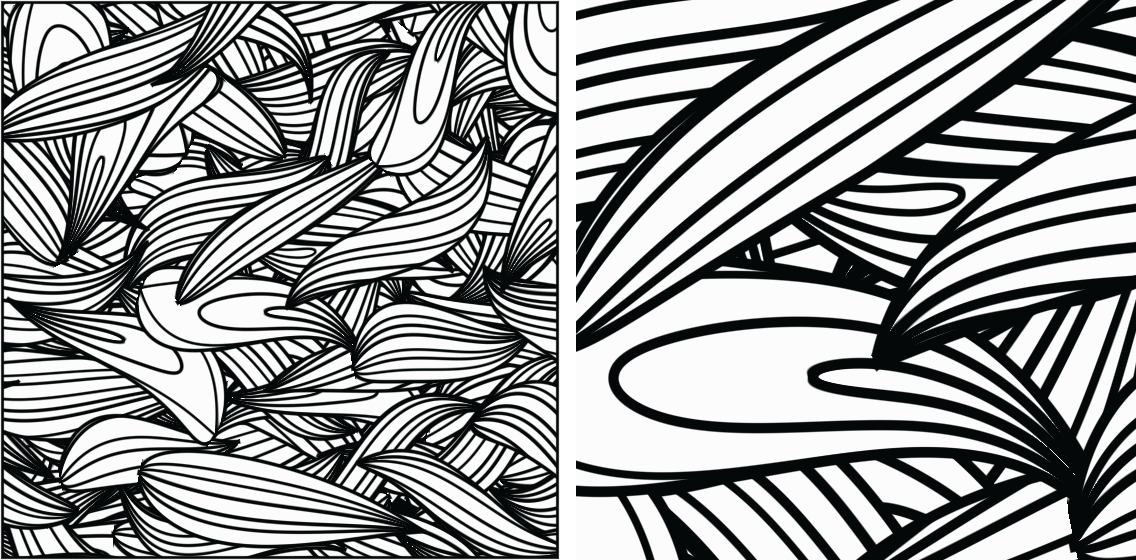
Left: the whole. Right: its middle third, enlarged.
This pattern is drawn by a Shadertoy shader. Its source:

```glsl
// Hand-inked ornament of overlapping hair-like locks, each filled with strands
// that converge at the tips. Jittered grids of curved leaf shapes are layered
// front to back, and lines are drawn from distance estimates.

const vec3 INK = vec3(0.02, 0.03, 0.03);
const vec3 PAPER = vec3(0.99);
const int LAYERS = 11;
const float CELL = 0.28;        // grid spacing of the locks
const float LINE_HALF = 0.0029; // half thickness of a strand line
const float OUTLINE = 0.0038;   // dark rim around each lock

struct Lock {
    vec2 center;
    float angle, halfLength, halfWidth;
    float bow, sway;            // C-shaped and S-shaped bending
    float skew;                 // moves the widest part along the lock
    float strands, twist;
    bool nested;                // strands loop around the blunt end
};

vec4 hash4(vec3 p) {
    vec4 q = fract(p.xyzx * vec4(0.1031, 0.1030, 0.0973, 0.1099));
    q += dot(q, q.wzxy + 33.33);
    return fract((q.xxyz + q.yzzw) * q.zywx);
}

vec2 rotate(vec2 p, float a) {
    float c = cos(a), s = sin(a);
    return vec2(c * p.x + s * p.y, c * p.y - s * p.x);
}

Lock makeLock(vec2 cell, vec2 shift, float layer) {
    vec3 seed = vec3(cell + 40.0, layer * 7.0 + 3.0);
    vec4 place = hash4(seed);
    vec4 shape = hash4(seed + 71.3);
    vec4 style = hash4(seed + 153.7);
    float depth = layer / float(LAYERS);

    Lock k;
    k.center = (cell + mix(vec2(0.15), vec2(0.85), place.xy)) * CELL - shift;
    // Calm, level locks below; steeper ones above
    float spread = mix(1.1, 3.0, clamp(k.center.y, 0.0, 1.0));
    k.angle = (place.z - 0.5) * spread + (style.w > 0.5 ? 3.14159 : 0.0);
    k.halfLength = mix(0.16, 0.265, place.w);
    k.halfWidth = mix(0.040, 0.078, shape.x);
    k.bow = (shape.y - 0.5) * 0.13;
    k.sway = (shape.z - 0.5) * 0.20;
    k.nested = style.x < 0.2;
    k.skew = k.nested ? -0.40 : (shape.w - 0.5) * 0.7;
    float spacing = mix(0.0195, 0.027, style.y) * mix(1.0, 0.84, depth);
    k.strands = max(3.0, floor(2.0 * k.halfWidth / spacing + 0.5));
    k.twist = (style.z - 0.5) * (style.x > 0.78 ? 7.0 : 2.2);
    return k;
}

// x: signed room to the rim, y: strand phase with lines at whole numbers
vec2 lockField(vec2 p, Lock k) {
    vec2 q = rotate(p - k.center, k.angle);
    float along = q.x / k.halfLength;
    float u = clamp(along, -1.0, 1.0);
    float spine = k.bow * (u * u - 0.3) + k.sway * (u * u * u - u);
    float v = q.y - spine;
    float width = k.halfWidth * pow(max(1.0 - u, 1e-4), 0.8 + k.skew)
                              * pow(max(1.0 + u, 1e-4), 0.8 - k.skew);
    float t = v / max(width, 0.002);
    float room = min(width - abs(v), (1.0 - abs(along)) * k.halfLength);

    float phase = (t * 0.5 + 0.5) * k.strands + k.twist * u;
    phase += 0.16 * sin(phase * 2.3 + k.angle * 5.0);
    if (k.nested) {
        float loop = length(vec2(t, max(u + 0.3, 0.0) / 1.3));
        phase = loop * (floor(k.strands * 0.5) + 0.5) + 0.5;
    }
    return vec2(room, phase);
}

// x: paper brightness, y: coverage
vec2 drawLock(vec2 p, Lock k, float soft) {
    vec2 f = lockField(p, k);
    if (f.x < -0.02) return vec2(0.0);
    float e = 0.0005;
    vec2 dx = (lockField(p + vec2(e, 0.0), k) - f) / e;
    vec2 dy = (lockField(p + vec2(0.0, e), k) - f) / e;

    float rim = f.x / max(length(vec2(dx.x, dy.x)), 1.0);
    float lineId = floor(f.y + 0.5);
    float line = abs(f.y - lineId) / max(length(vec2(dx.y, dy.y)), 1.0);
    float weight = 0.75 + 0.5 * hash4(vec3(lineId + 20.0, k.strands, 5.0)).x;

    float paper = smoothstep(-soft, soft, line - LINE_HALF * weight)
                * smoothstep(-soft, soft, rim - 0.0025);
    return vec2(paper, smoothstep(-soft, soft, rim + OUTLINE));
}

// Front-to-back layering; whatever stays open remains ink
float lockTangle(vec2 p, float soft) {
    float paper = 0.0, open = 1.0;
    for (int layer = 0; layer < LAYERS; layer++) {
        float id = float(layer);
        vec2 shift = hash4(vec3(id, 9.0, 2.0)).xy * CELL;
        vec2 home = floor((p + shift) / CELL);
        float order = mod(id, 2.0) * 2.0 - 1.0;
        for (int n = 0; n < 9; n++) {
            vec2 offset = vec2(n % 3 - 1, n / 3 - 1) * order;
            Lock k = makeLock(home + offset, shift, id);
            vec2 drawn = drawLock(p, k, soft);
            paper += open * drawn.y * drawn.x;
            open *= 1.0 - drawn.y;
        }
        if (open < 0.01) break;
    }
    return paper;
}

void mainImage(out vec4 fragColor, in vec2 fragCoord) {
    vec2 p = fragCoord / iResolution.y;
    float soft = 0.9 / iResolution.y;
    float paper = lockTangle(p, soft);

    // Thin dark frame with a sliver of paper outside it
    vec2 toEdge = min(p, iResolution.xy / iResolution.y - p);
    float border = min(toEdge.x, toEdge.y);
    paper *= smoothstep(-soft, soft, border - 0.007);
    paper = max(paper, 1.0 - smoothstep(-soft, soft, border - 0.002));

    fragColor = vec4(mix(INK, PAPER, paper), 1.0);
}
```
